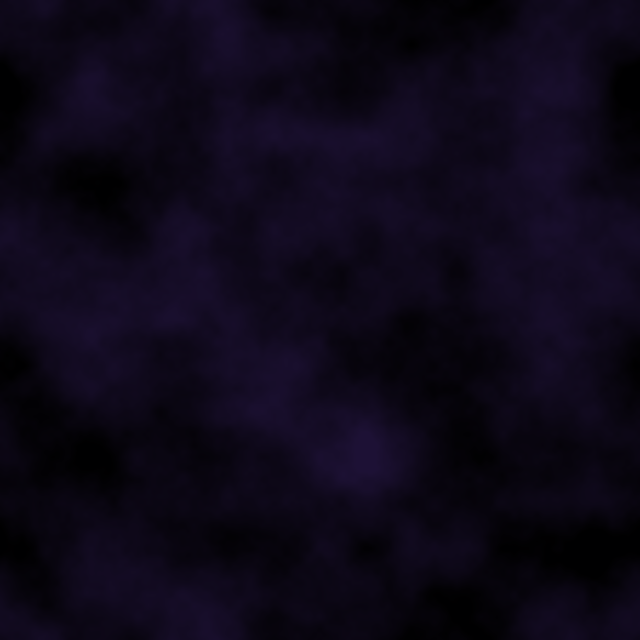
Write a Shadertoy shader that draws this texture.

```glsl
// Dark violet nebula haze: soft clouds fading between black and deep purple.
// Five octaves of value noise on wrapping lattices are summed,
// then contrast-stretched and used to scale a single violet tint.

// Integer hash of a lattice point, 0 to 1
float hash(ivec2 cell, int seed) {
    uvec2 q = uvec2(cell) * uvec2(1597u, 3812u) + uint(seed) * 7919u;
    uint h = (q.x ^ (q.y * 2747u + 911u)) * 26699u;
    h = (h ^ (h >> 15)) * 73471u;
    h = (h ^ (h >> 13)) * 60493u;
    h ^= h >> 16;
    return float(h & 65535u) / 65535.0;
}

// Value noise that repeats after a whole number of cells
float wrappedNoise(vec2 p, int period, int seed) {
    ivec2 lower = ivec2(floor(p)) % period;
    ivec2 upper = (lower + 1) % period;
    vec2 f = fract(p);
    vec2 blend = f * f * (3.0 - 2.0 * f);
    float bottom = mix(hash(lower, seed), hash(ivec2(upper.x, lower.y), seed), blend.x);
    float top = mix(hash(ivec2(lower.x, upper.y), seed), hash(upper, seed), blend.x);
    return mix(bottom, top, blend.y);
}

// Octaves double in frequency, so every one still tiles
float clouds(vec2 uv) {
    float sum = 0.0;
    float weight = 0.5;
    int period = 7;
    for (int octave = 0; octave < 5; octave++) {
        sum += weight * wrappedNoise(uv * float(period), period, octave + 3);
        weight *= 0.5;
        period *= 2;
    }
    return sum / 0.96875;
}

void mainImage(out vec4 fragColor, in vec2 fragCoord) {
    vec2 uv = fract(fragCoord / iResolution.xy);

    // Stretch the contrast so that the hollows sink almost to black
    float glow = clamp(0.46 + 1.75 * (clouds(uv) - 0.5), 0.015, 1.1);

    vec3 violet = vec3(0.105, 0.062, 0.19);
    fragColor = vec4(violet * glow, 1.0);
}
```
